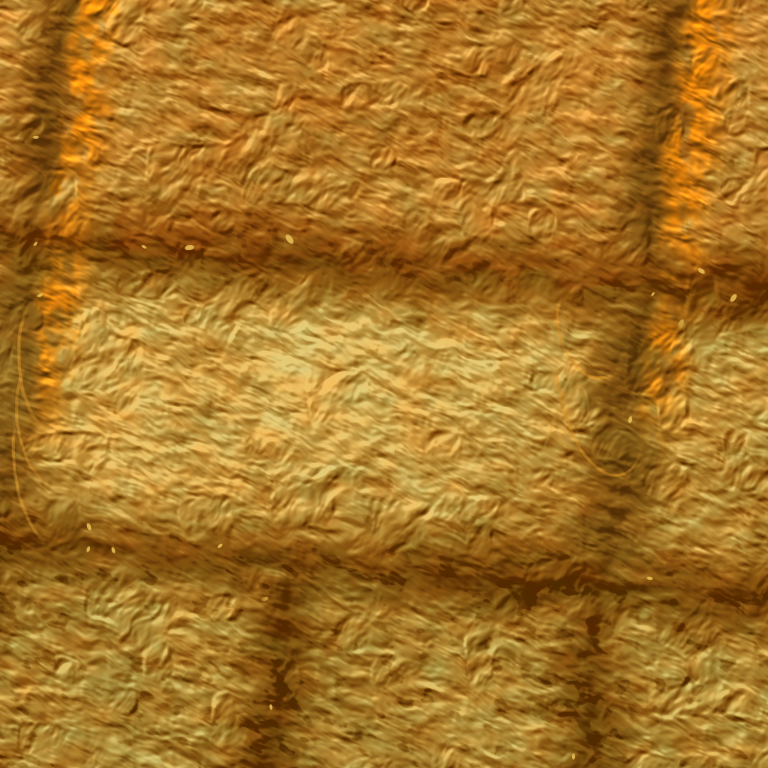
Give the GLSL for this texture, as a Shadertoy shader.

```glsl
// Weathered ochre masonry: three slightly tilted rows of blocks with soft dark joints.
// Sheared cells place the blocks; two directions of embossed noise give short chips.
// Rust stains, curved dry fibres and pale flecks gather along the joints.

const float ROW_PITCH = 0.39;
const vec3 SOIL  = vec3(0.34, 0.17, 0.00);
const vec3 BROWN = vec3(0.55, 0.35, 0.07);
const vec3 OCHRE = vec3(0.71, 0.54, 0.21);
const vec3 STRAW = vec3(0.92, 0.78, 0.43);
const vec3 RUST  = vec3(0.86, 0.49, 0.04);
const vec3 MOSS  = vec3(0.42, 0.32, 0.09);

float hash(vec2 p) {
    vec3 q = fract(vec3(p.xyx) * 0.1031);
    q += dot(q, q.yzx + 33.33);
    return fract((q.x + q.y) * q.z);
}

float noise(vec2 p) {
    vec2 i = floor(p), f = fract(p);
    f = f * f * (3.0 - 2.0 * f);
    return mix(mix(hash(i), hash(i + vec2(1, 0)), f.x),
               mix(hash(i + vec2(0, 1)), hash(i + vec2(1, 1)), f.x), f.y);
}

float fbm(vec2 p) {
    float sum = 0.0, amp = 0.5;
    for (int i = 0; i < 3; i++) {
        sum += amp * noise(p);
        p = mat2(1.8, 0.5, -0.5, 1.8) * p + 17.3;
        amp *= 0.55;
    }
    return sum;
}

vec2 rotate(vec2 p, float a) {
    return vec2(cos(a) * p.x + sin(a) * p.y, cos(a) * p.y - sin(a) * p.x);
}

// Short strokes: mostly falling to the right, in patches rising.
float surface(vec2 p) {
    vec2 q = p + 0.008 * vec2(noise(p * 44.0), noise(p * 44.0 + 41.0));
    float falling = fbm(rotate(q, -0.45) * vec2(36.0, 74.0) + 90.0);
    float rising = fbm(rotate(q, 0.75) * vec2(38.0, 66.0) + 150.0);
    return mix(falling, rising, smoothstep(0.58, 0.74, noise(p * 24.0 + 7.0)));
}

// x: distance to a side joint, y: to a bed joint, z: offset right of a joint, w: row.
vec4 blockCell(vec2 p) {
    float v = (p.y + 0.075 * p.x - 0.30) / ROW_PITCH;
    float row = floor(v);
    float pitch = row < 0.0 ? 0.41 : 0.80;
    float u = fract((p.x - 0.12 * (p.y - 0.5) - 0.82) / pitch);
    float bed = abs(v - clamp(floor(v + 0.5), 0.0, 1.0)) * ROW_PITCH;
    return vec4(min(u, 1.0 - u) * pitch, bed, u * pitch, min(row, 1.0));
}

// Thin partial ellipse, open on the side away from angle.
float fibre(vec2 p, vec2 radii, float angle, float width, float px) {
    float k = length(p / radii);
    float d = abs(k - 1.0) * k / max(length(p / (radii * radii)), 0.001);
    float side = dot(normalize(p + 0.0001), vec2(cos(angle), sin(angle)));
    return (1.0 - smoothstep(width - px, width + px, d)) * smoothstep(0.2, 0.6, side);
}

float fleck(vec2 p, float count, float px) {
    vec2 id = floor(p * count);
    vec2 centre = 0.3 + 0.4 * vec2(hash(id + 3.0), hash(id + 8.0));
    vec2 q = (fract(p * count) - centre) / count;
    float size = mix(0.002, 0.005, hash(id + 5.0));
    float d = length(rotate(q, 6.0 * hash(id + 2.0)) * vec2(0.7, 1.3));
    return step(0.92, hash(id)) * (1.0 - smoothstep(size - px, size + px, d));
}

vec3 earthRamp(float t) {
    vec3 c = mix(SOIL, BROWN, smoothstep(0.0, 0.36, t));
    c = mix(c, OCHRE, smoothstep(0.30, 0.66, t));
    return mix(c, STRAW, smoothstep(0.58, 0.98, t));
}

void mainImage(out vec4 fragColor, in vec2 fragCoord) {
    vec2 p = fragCoord / iResolution.xy;
    float px = 0.8 / min(iResolution.x, iResolution.y);
    vec2 wobble = vec2(fbm(p * 20.0), fbm(p * 20.0 + 60.0)) - 0.43;
    vec4 cell = blockCell(p + 0.04 * wobble);
    float upper = step(0.0, cell.w), top = step(1.0, cell.w);

    // Soft joints with a narrow, broken dark core
    float bed = 1.0 - smoothstep(0.0, 0.085, cell.y);
    float side = 1.0 - smoothstep(0.0, mix(0.08, 0.055, top), cell.x);
    float joint = max(bed, side * 0.85);
    float core = 1.0 - smoothstep(0.001, 0.012, min(cell.x, cell.y));
    core *= smoothstep(0.35, 0.55, noise(p * 22.0));

    // Block tone, directional relief and scattered pits
    float relief = surface(p) - surface(p + vec2(0.0022, -0.0040));
    float patches = fbm(p * 11.0 + 9.0) - 0.43;
    float pits = smoothstep(0.57, 0.68, fbm(rotate(p, -0.4) * vec2(44.0, 74.0) + 70.0));
    float glow = 1.0 - smoothstep(0.05, 0.40, length((p - vec2(0.36, 0.48)) * vec2(0.7, 1.4)));
    float tone = 0.58 + 0.18 * glow + 0.30 * patches - 0.38 * joint - 0.10 * core;
    tone += 1.75 * relief * mix(1.0, 0.55, joint) - 0.20 * pits * (1.0 - 0.4 * upper);
    vec3 color = earthRamp(tone);
    color *= mix(vec3(1.0), vec3(1.03, 0.95, 0.88), top);
    color *= mix(vec3(0.95, 0.97, 0.95), vec3(1.0), upper);

    // Small drifts between warm and olive
    float drift = fbm(p * vec2(30.0, 44.0) + 33.0) - 0.43;
    color *= 1.0 + drift * vec3(0.14, -0.12, -0.45);

    // Moss in the side joints, rust on the block edge to their right
    color = mix(color, MOSS * (1.0 + 1.8 * relief), 0.35 * side * (1.0 - bed) * upper);
    float stain = smoothstep(0.008, 0.035, cell.z) * (1.0 - smoothstep(0.045, 0.10, cell.z));
    stain *= upper * smoothstep(0.36, 0.60, p.y);
    stain *= smoothstep(0.22, 0.54, fbm(p * vec2(46.0, 30.0)));
    color = mix(color, RUST * (1.0 + 2.4 * relief), 0.9 * stain * (1.0 - 0.6 * bed));

    // Dry fibres beside the left and right joints
    for (int i = 0; i < 6; i++) {
        float k = float(i), r = hash(vec2(k, 4.0));
        vec2 centre = vec2(mix(0.06, 0.76, mod(k, 2.0)) + 0.06 * (r - 0.5), 0.38 + 0.04 * k);
        vec2 radii = vec2(0.02 + 0.04 * r, 0.06 + 0.06 * hash(vec2(k, 9.0)));
        vec2 q = rotate(p - centre + 0.008 * wobble, 0.8 * (hash(vec2(k, 6.0)) - 0.7));
        float strand = fibre(q, radii, 2.2 + 1.8 * r, 0.002, px);
        color = mix(color, mix(OCHRE, RUST, 0.5 * r) * (1.05 + relief), 0.6 * strand);
    }

    // Pale flecks caught in the joints
    color = mix(color, vec3(0.94, 0.79, 0.36), 0.8 * fleck(p, 30.0, px) * smoothstep(0.3, 0.7, joint));
    fragColor = vec4(clamp(color, 0.0, 1.0), 1.0);
}
```
